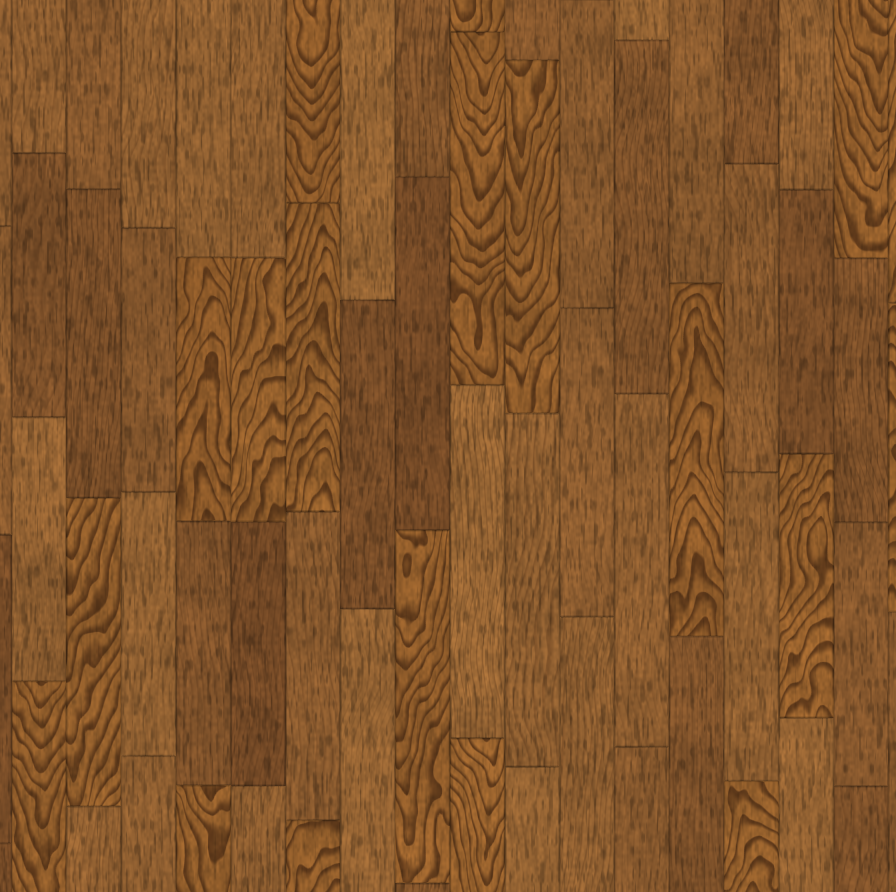
This texture is drawn by a Shadertoy shader. Its source:

```glsl
// Stained ash parquet: narrow upright strips cut into staggered planks.
// Each plank takes a random tone and a ring pattern sliced from a cone, from
// plain straight grain to bold arches, then pores, stains and thin seams.

const float COLUMNS = 16.35;        // strips across the canvas
const float FIRST_SEAM = 0.013;     // left offset of the strip grid
const float SHORT_PLANK = 0.296;    // plank lengths, in canvas heights
const float LONG_PLANK = 0.396;
const float SEAM_WIDTH = 0.0011;
const float SEAM_DEPTH = 0.38;
const float BOLD_SHARE = 0.30;      // share of planks with arched grain
const float PORE_DEPTH = 0.20;
const float STAIN_DEPTH = 0.20;

const vec3 SHADE = vec3(0.46, 0.29, 0.150);
const vec3 HONEY = vec3(0.61, 0.41, 0.210);
const vec3 AMBER = vec3(0.59, 0.375, 0.165);
const vec3 LATEWOOD = vec3(0.30, 0.175, 0.080);

float hash(vec2 p) {
    return fract(sin(dot(p, vec2(127.1, 311.7))) * 43758.5453);
}

float noise(vec2 p) {
    vec2 i = floor(p), f = fract(p);
    f = f * f * (3.0 - 2.0 * f);
    return mix(mix(hash(i), hash(i + vec2(1, 0)), f.x),
               mix(hash(i + vec2(0, 1)), hash(i + vec2(1, 1)), f.x), f.y);
}

// One random value per plank and per trait.
float trait(vec2 plank, float index) {
    return hash(plank + index * vec2(3.7, 5.3));
}

// Ring number at a point of a plank; q is measured in plank widths.
float ringPhase(vec2 q, vec2 plank, float bold) {
    vec2 seed = 40.0 * vec2(trait(plank, 1.0), trait(plank, 2.0));
    float side = trait(plank, 3.0);
    float axis = mix(side < 0.5 ? -1.2 : 2.2, mix(0.0, 1.0, side), bold);
    float direction = trait(plank, 4.0) < 0.5 ? -1.0 : 1.0;
    float taper = mix(0.9 * trait(plank, 5.0), mix(1.3, 2.3, trait(plank, 5.0)), bold);
    float across = mix(mix(6.0, 11.0, trait(plank, 6.0)), 4.6, bold);

    float sway = noise(vec2(q.y * 0.7, seed.x)) - 0.5;
    float warp = noise(q * vec2(1.6, 0.8) + seed) - 0.5;
    float ripple = noise(q * vec2(5.0, 2.4) + seed.yx) - 0.5;
    float offset = q.x - axis + 0.35 * sway;
    return across * sqrt(offset * offset + 0.012) + direction * taper * q.y
         + mix(1.6, 2.6, bold) * warp + mix(0.35, 0.8, bold) * ripple;
}

// Dark latewood: a slow rise, then a crisp edge at the end of each ring.
float latewood(float phase, float start) {
    float edge = clamp(1.5 * fwidth(phase), 0.10, 0.35);
    float t = fract(phase);
    return smoothstep(start, 0.86, t) * (1.0 - smoothstep(1.0 - edge, 1.0, t));
}

void mainImage(out vec4 fragColor, in vec2 fragCoord) {
    vec2 uv = fragCoord / iResolution.xy;
    float pixel = 1.0 / iResolution.y;

    // Strip, then plank within the strip
    float x = (uv.x - FIRST_SEAM) * COLUMNS;
    float column = floor(x);
    float size = floor(3.0 * hash(vec2(column, 7.0))) * 0.5;
    float plankLength = mix(SHORT_PLANK, LONG_PLANK, size);
    float stagger = 0.5 * mod(column, 2.0) + 0.6 * hash(vec2(column, 19.0));
    float y = uv.y / plankLength + stagger;
    vec2 plank = vec2(column, floor(y));
    vec2 cell = vec2(x - column, fract(y));
    vec2 q = vec2(cell.x, cell.y * plankLength * COLUMNS);

    // Plank character
    float kind = trait(plank, 8.0);
    float bold = step(1.0 - BOLD_SHARE, kind);
    float tone = trait(plank, 9.0);
    float contrast = mix(mix(0.12, 0.50, kind * kind * 2.0), 0.88, bold);
    vec2 seed = 30.0 * vec2(tone, trait(plank, 10.0));

    // Base tone with soft stains along and across the plank
    vec3 color = mix(mix(SHADE, HONEY, tone), AMBER, 0.75 * bold);
    float stain = 0.6 * noise(q * vec2(0.8, 1.1) + seed) + 0.4 * noise(uv * 4.0 + 11.0);
    color *= 1.0 + STAIN_DEPTH * (stain - 0.45);

    // Growth rings, broken up by fine fibres
    float fibre = noise(q * vec2(19.0, 3.0) + seed.yx);
    float start = mix(0.25, 0.60, noise(q * vec2(1.5, 0.9) + seed));
    float rings = latewood(ringPhase(q, plank, bold), start);
    color = mix(color, LATEWOOD, contrast * rings * mix(0.72, 1.0, fibre));

    // Open pores and pale flecks
    float pores = smoothstep(0.52, 0.90, noise(q * vec2(25.0, 4.5) + seed));
    float fleck = noise(q * vec2(23.0, 14.0) + seed.yx) - 0.5;
    color *= 1.0 - PORE_DEPTH * pores * mix(1.0, 0.5, bold);
    color *= 1.0 + 0.16 * (fibre - 0.5) + 0.14 * fleck;

    // Seams between strips and at plank ends
    float sideGap = min(cell.x, 1.0 - cell.x) / COLUMNS;
    float endGap = min(cell.y, 1.0 - cell.y) * plankLength;
    float seam = 1.0 - smoothstep(0.0, SEAM_WIDTH + pixel, min(sideGap, endGap));
    color *= 1.0 - SEAM_DEPTH * seam * mix(0.4, 1.0, noise(uv * 30.0));

    fragColor = vec4(color, 1.0);
}
```
